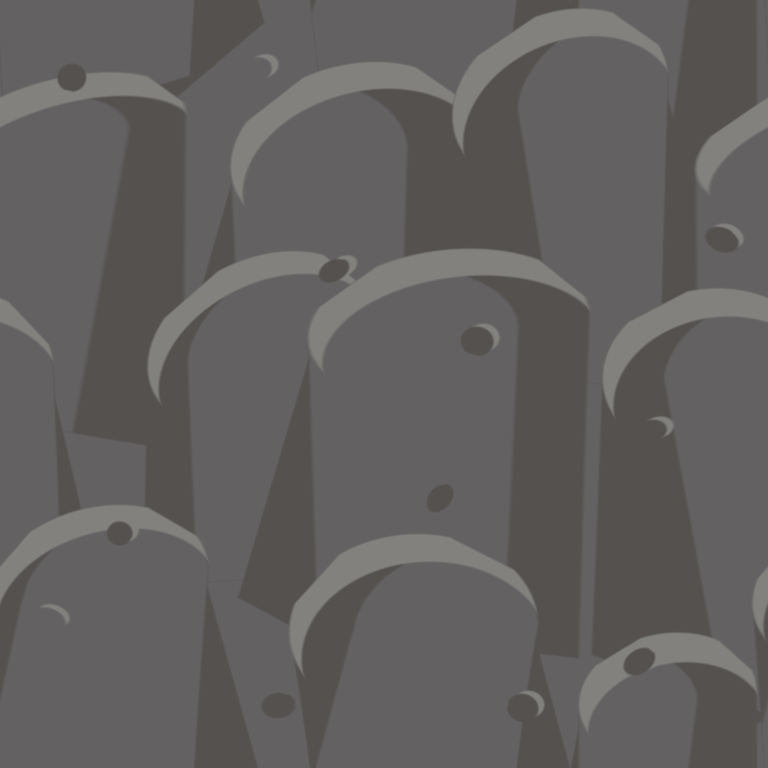
A three.js fragment shader for this texture:

```glsl
varying vec2 vUv;

#define MID vec3(0.388, 0.380, 0.384)
#define DARK vec3(0.328, 0.316, 0.308)
#define LIGHT vec3(0.508, 0.506, 0.494)
#define ROCKS 3.0
#define PEBBLES 4.0
#define PEBBLE_SHARE 0.82
#define CAP_THICKNESS 0.038
#define EDGE 0.002
#define SEED 23.0

vec4 hash4(vec2 cell) {
  vec4 h = fract(cell.xyxy * vec4(0.1031, 0.1030, 0.0973, 0.1099));
  h += dot(h, h.wzxy + 33.33);
  return fract((h.xxyz + h.yzzw) * h.zywx);
}

float cover(float dist) {
  return 1.0 - smoothstep(-EDGE, EDGE, dist);
}

float oval(vec2 p, vec2 radii) {
  return (length(p / radii) - 1.0) * min(radii.x, radii.y);
}

// Half oval standing on an endless column
float dome(vec2 p, vec2 radii) {
  return oval(vec2(p.x, max(p.y, 0.0)), radii);
}

// Distance to the left of the line from a to b
float leftOf(vec2 p, vec2 a, vec2 b) {
  vec2 e = b - a;
  return dot(p - a, vec2(-e.y, e.x)) / length(e);
}

// Convex quad with clockwise corners
float quad(vec2 p, vec2 a, vec2 b, vec2 c, vec2 d) {
  return max(max(leftOf(p, a, b), leftOf(p, b, c)),
             max(leftOf(p, c, d), leftOf(p, d, a)));
}

// Flat facet that shaves a little off an oval
float chamfer(vec2 p, vec2 radii, float angle) {
  vec2 n = vec2(cos(angle), sin(angle));
  return dot(p, n) - 0.95 * length(n * radii);
}

vec3 paintRock(vec3 color, vec2 p, vec4 size, vec4 form) {
  float side = size.x < 0.5 ? -1.0 : 1.0;
  vec2 radii = vec2(mix(0.115, 0.185, size.y), mix(0.08, 0.125, size.z));
  float tall = mix(0.28, 0.42, size.w);
  p.y -= p.x * mix(0.02, 0.28, form.x);
  float depth = max(-p.y, 0.0);
  vec2 m = vec2(p.x * side, p.y);

  // Shadowed gap beside the rock
  float gap = quad(m, vec2(0.3 * radii.x, 0.0), vec2(0.95 * radii.x, 0.0),
                   vec2(1.5 * radii.x, -0.8 * tall), vec2(0.4 * radii.x, -1.1 * tall));
  color = mix(color, DARK, cover(gap));

  // Shaded body with a slanted foot
  float facets = max(chamfer(p, radii, mix(0.7, 1.1, form.y)),
                     chamfer(p, radii, mix(2.0, 2.5, form.z)));
  float taper = 1.0 + mix(-0.4, 1.2, form.y) * depth;
  float body = max(dome(vec2(p.x * taper, p.y), radii), facets);
  body = max(body, p.x * mix(-0.4, 0.4, form.z) - p.y - tall);
  color = mix(color, DARK, cover(body));

  // Lit face, pushed aside so that a dark flank remains
  float flank = radii.x * mix(0.4, 0.95, form.w) - depth * mix(-0.2, 0.4, form.z);
  float face = max(body, dome(m - vec2(flank, -0.012), radii * vec2(1.1, 1.0)));
  color = mix(color, MID, cover(face));

  // Bright crescent along the top
  vec2 slip = vec2(0.1 * radii.x, -CAP_THICKNESS * mix(0.85, 1.15, form.w));
  float cap = max(max(oval(p, radii), facets), -oval(p - slip, radii));
  return mix(color, LIGHT, cover(cap));
}

// Rocks overlap from the top row down, in wrapped cells
vec3 paintRocks(vec3 color, vec2 uv) {
  float topRow = floor(uv.y * ROCKS) + 2.0;
  for (int k = 0; k < 4; k++) {
    float row = topRow - float(k);
    float wrappedRow = mod(row, ROCKS);
    float stagger = wrappedRow * 0.4;
    float middle = floor(uv.x * ROCKS - stagger);
    for (int i = -1; i <= 1; i++) {
      float column = middle + float(i);
      vec2 id = vec2(mod(column, ROCKS), wrappedRow) + SEED;
      vec2 jitter = (hash4(id + 71.0).xy - 0.5) * vec2(0.3, 0.6);
      vec2 center = (vec2(column + stagger, row) + 0.5 + jitter) / ROCKS;
      color = paintRock(color, uv - center, hash4(id), hash4(id + 37.0));
    }
  }
  return color;
}

// Small stones, some with a bright rim at the upper right
vec3 paintPebbles(vec3 color, vec2 uv) {
  vec2 cell = floor(uv * PEBBLES);
  vec2 id = mod(cell, PEBBLES) + SEED + 113.0;
  vec4 place = hash4(id);
  vec4 form = hash4(id + 29.0);
  vec2 p = uv - (cell + mix(vec2(0.22), vec2(0.78), place.xy)) / PEBBLES;
  p.x += p.y * (form.x - 0.5);
  vec2 radii = vec2(mix(0.016, 0.022, form.y), mix(0.014, 0.02, form.z));
  float present = step(place.z, PEBBLE_SHARE);
  float rimmed = present * step(0.25, place.w);
  vec3 stone = place.w > 0.25 && place.w < 0.6 ? MID : DARK;
  float front = max(oval(p, radii), chamfer(p, radii, 6.28 * form.w));
  color = mix(color, LIGHT, rimmed * cover(oval(p - vec2(0.009, 0.005), radii * 0.95)));
  return mix(color, stone, present * cover(front));
}

void main() {
  vec3 color = paintRocks(MID, vUv);
  color = paintPebbles(color, vUv);
  gl_FragColor = vec4(color, 1.0);
}
```
